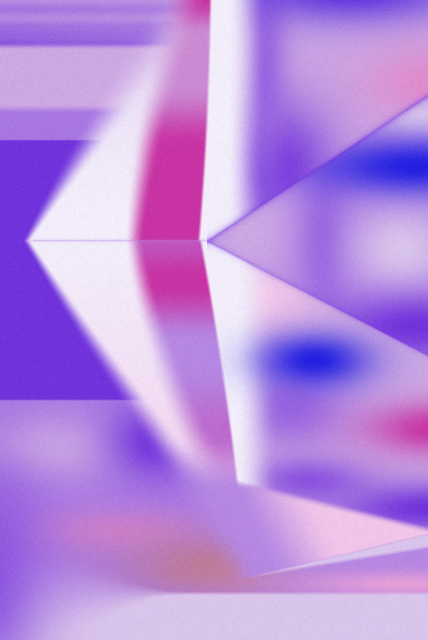
Reproduce this background procedurally as a WebGL 1 fragment shader.

```glsl
precision highp float;
uniform vec2 u_resolution;

const vec3 WHITE = vec3(0.95, 0.93, 0.98);
const vec3 PALE = vec3(0.85, 0.77, 0.92);
const vec3 LAVENDER = vec3(0.80, 0.66, 0.89);
const vec3 LILAC = vec3(0.71, 0.53, 0.89);
const vec3 VIOLET = vec3(0.44, 0.20, 0.86);
const vec3 BLUE = vec3(0.13, 0.12, 0.88);
const vec3 MAGENTA = vec3(0.78, 0.20, 0.64);
const vec3 PINK = vec3(0.94, 0.77, 0.91);
const vec3 TAN = vec3(0.74, 0.48, 0.60);
const vec2 HUB = vec2(0.484, 0.623);
const float SEAM = 0.624;

float hash(vec2 p) {
  vec3 q = fract(p.xyx * 0.1031);
  q += dot(q, q.yzx + 33.33);
  return fract((q.x + q.y) * q.z);
}

float streak(float y) {
  float i = floor(y), f = fract(y);
  return mix(hash(vec2(i, 7.0)), hash(vec2(i + 1.0, 7.0)), f * f * (3.0 - 2.0 * f));
}

float edge(float d, float soft) {
  return smoothstep(-soft, soft, d);
}

// Signed distance to a line, positive on the left of a to b
float side(vec2 p, vec2 a, vec2 b) {
  vec2 d = normalize(b - a);
  return d.x * (p.y - a.y) - d.y * (p.x - a.x);
}

float curve(vec3 k, float t) {
  return k.x + t * (k.y + t * k.z);
}

vec3 glow(vec3 base, vec3 tint, vec2 p, vec2 centre, vec2 size) {
  vec2 q = (p - centre) / size;
  return mix(base, tint, exp(-dot(q, q)));
}

// Streaked top, flat violet block and hazy floor
vec3 backdrop(vec2 p) {
  vec3 top = mix(mix(LILAC, VIOLET, 0.2), LAVENDER, edge(p.y - 0.83, 0.008));
  top = mix(top, mix(VIOLET, LAVENDER, 0.25 + 0.6 * streak(p.y * 70.0)), edge(p.y - 0.928, 0.006) * (1.0 - 0.5 * p.x));
  vec3 low = mix(LILAC, VIOLET, 0.15);
  low = glow(low, LAVENDER, p, vec2(0.12, 0.30), vec2(0.22, 0.05));
  low = glow(low, VIOLET, p, vec2(0.37, 0.31), vec2(0.12, 0.06));
  low = glow(low, mix(LAVENDER, MAGENTA, 0.35), p, vec2(0.28, 0.17), vec2(0.20, 0.035));
  low = glow(low, TAN, p, vec2(0.49, 0.115), vec2(0.20, 0.05));
  low = glow(low, mix(PINK, MAGENTA, 0.25), p, vec2(0.95, 0.09), vec2(0.28, 0.025));
  low = mix(PALE, low, edge(p.y - 0.073, mix(0.08, 0.004, smoothstep(0.1, 0.42, p.x))));
  low = glow(low, mix(VIOLET, LILAC, 0.4), p, vec2(-0.03, 0.10), vec2(0.13, 0.20));
  vec3 c = mix(low, VIOLET, edge(p.y - 0.375, 0.002));
  return mix(c, top, edge(p.y - 0.781, 0.002));
}

// Pale leaf followed by a coloured band, both bounded by curves
vec3 leaf(vec3 base, vec3 pale, vec3 band, float x, float t, vec3 outer, vec3 inner, float spread, float fade) {
  vec3 c = mix(base, pale, fade * edge(x - curve(outer, t) - 0.3 * spread * t, 0.01 + spread * t));
  return mix(c, band, fade * edge(x - curve(inner, t), 0.022 + 0.03 * t));
}

vec3 upperRight(vec2 p) {
  vec3 c = glow(LAVENDER, VIOLET, p, vec2(0.64, 0.74), vec2(0.14, 0.10));
  c = glow(c, mix(LILAC, VIOLET, 0.4), p, vec2(0.62, 0.88), vec2(0.05, 0.20));
  c = glow(c, mix(VIOLET, BLUE, 0.35), p, vec2(0.82, 1.02), vec2(0.27, 0.055));
  c = glow(c, mix(PINK, MAGENTA, 0.4), p, vec2(1.02, 0.87), vec2(0.17, 0.06));
  return mix(WHITE, c, smoothstep(0.53, 0.62, p.x));
}

vec3 cone(vec2 p) {
  vec3 c = glow(LILAC, LAVENDER, p, vec2(0.58, 0.64), vec2(0.13, 0.10));
  c = glow(c, mix(LILAC, VIOLET, 0.45), p, vec2(0.76, 0.62), vec2(0.06, 0.12));
  c = glow(c, PALE, p, vec2(0.94, 0.61), vec2(0.12, 0.07));
  c = glow(c, VIOLET, p, vec2(0.97, 0.49), vec2(0.20, 0.05));
  c = glow(c, PALE, p, vec2(1.0, 0.82), vec2(0.14, 0.035));
  return glow(c, BLUE, p, vec2(0.98, 0.74), vec2(0.25, 0.043));
}

vec3 lowerRight(vec2 p) {
  vec3 c = glow(LAVENDER, mix(LILAC, VIOLET, 0.4), p, vec2(0.68, 0.36), vec2(0.13, 0.06));
  c = glow(c, mix(LILAC, VIOLET, 0.6), p, vec2(0.72, 0.25), vec2(0.14, 0.035));
  c = glow(c, VIOLET, p, vec2(1.0, 0.205), vec2(0.22, 0.04));
  c = glow(c, MAGENTA, p, vec2(1.02, 0.33), vec2(0.16, 0.04));
  c = glow(c, PINK, p, vec2(0.62, 0.54), vec2(0.12, 0.06));
  c = mix(WHITE, c, smoothstep(0.55, 0.65, p.x));
  return glow(c, BLUE, p, vec2(0.735, 0.437), vec2(0.13, 0.042));
}

void main() {
  vec2 p = gl_FragCoord.xy / u_resolution;
  float up = edge(p.y - SEAM, 0.0015);
  float t = abs(p.y - SEAM) / 0.38;
  vec3 base = backdrop(p);

  // Lilac fold that trails below the leaves
  float fold = edge(side(p, vec2(0.36, 0.33), vec2(0.57, 0.10)), 0.04);
  base = mix(base, LILAC, fold * edge(p.y - 0.11, 0.03) * (1.0 - smoothstep(0.30, 0.38, p.y)));

  // Mirrored leaves on both sides of the seam
  vec3 bandUp = mix(MAGENTA, mix(LAVENDER, MAGENTA, 0.25), smoothstep(0.38, 0.65, t));
  bandUp = mix(bandUp, MAGENTA, smoothstep(0.84, 1.0, t));
  vec3 bandLow = mix(mix(LILAC, MAGENTA, 0.6), MAGENTA, smoothstep(0.0, 0.15, t));
  bandLow = mix(bandLow, LILAC, smoothstep(0.18, 0.42, t));
  bandLow = mix(bandLow, mix(LILAC, MAGENTA, 0.35), smoothstep(0.5, 0.8, t));
  vec3 upper = leaf(base, mix(WHITE, LAVENDER, 0.6 * t * t), bandUp, p.x, t, vec3(0.063, 0.32, 0.05), vec3(0.313, 0.05, 0.07), 0.08, 1.0);
  vec3 lower = leaf(base, mix(WHITE, PINK, 0.6 * t), bandLow, p.x, t, vec3(0.063, 0.34, 0.05), vec3(0.313, 0.09, 0.105), 0.04, smoothstep(0.23, 0.32, p.y));
  vec3 c = mix(lower, upper, up);

  // Right facets meeting at the hub
  float rise = side(p, HUB, vec2(1.0, 0.85));
  float fall = side(p, HUB, vec2(1.0, 0.444));
  vec3 right = mix(lowerRight(p), upperRight(p), up);
  right = mix(right, cone(p), edge(-rise, 0.002) * edge(fall, 0.002));
  float creases = exp(-abs(rise) / 0.004) + 0.7 * exp(-abs(fall) / 0.003);
  right = mix(right, VIOLET, 0.55 * min(creases, 1.0) * step(HUB.x, p.x));
  float spine = mix(curve(vec3(0.469, 0.105, -0.019), t), curve(vec3(0.465, 0.047, -0.02), t), up);
  float roof = side(p, vec2(0.555, 0.245), vec2(1.0, 0.172));
  c = mix(c, right, edge(p.x - spine, 0.005) * edge(roof, 0.007));

  // Pink wedge with a bright lower rim
  float keel = side(p, vec2(0.59, 0.10), vec2(1.0, 0.165));
  float rim = side(p, vec2(0.59, 0.10), vec2(1.0, 0.145));
  vec3 wedge = mix(LILAC, PINK, smoothstep(0.58, 0.78, p.x + 0.8 * (p.y - 0.17)));
  c = mix(c, PALE, edge(rim, 0.004) * edge(-keel, 0.003) * step(0.59, p.x));
  c = mix(c, wedge, edge(keel, 0.003) * edge(-roof, 0.007) * edge(p.x - 0.57, 0.03));

  // Seam line and fine grain
  float seamSpan = edge(p.x - 0.07, 0.01) * (1.0 - edge(p.x - HUB.x, 0.01));
  c = mix(c, LILAC, 0.5 * seamSpan * exp(-abs(p.y - SEAM) / 0.0015));
  c += 0.025 * (hash(floor(p * vec2(342.0, 512.0))) - 0.5);
  gl_FragColor = vec4(c, 1.0);
}
```
